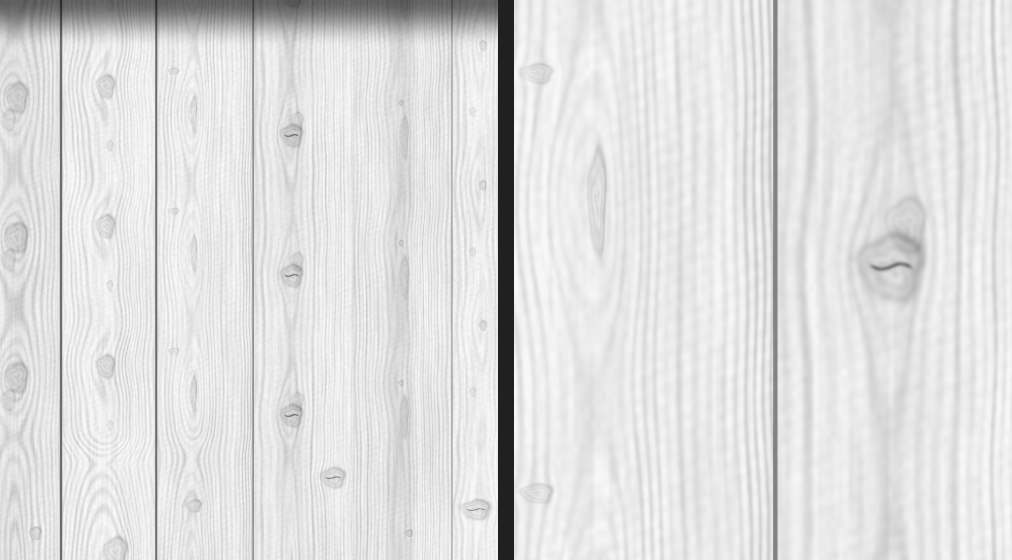
Left, the full canvas; right, a detail of the centre.
Write a WebGL 2 fragment shader that draws this texture.

```glsl
#version 300 es
precision highp float;
// Whitewashed wooden planks with repeating knots and a soft shadow along the top edge.
uniform vec2 u_resolution;
out vec4 outColor;

// Lengths are fractions of the canvas height; depth is measured down from the top.
const float PI = 3.14159265;
const float PERIOD = 0.25;          // vertical repeat of the knots
const float REPEAT_END = 0.785;     // below this depth each plank ends differently
const float GRAIN_INK = 0.115;
const float FIBRE_INK = 0.055;
const float SHADOW_DEPTH = 0.086;
const float SHADOW_TONE = 0.42;
const vec3 SEAM_COLOR = vec3(0.42);
const int PLANKS = 6;

const float START[PLANKS] = float[](-0.03, 0.109, 0.279, 0.452, 0.632, 0.807);
const float SEAM_INK[PLANKS] = float[](0.0, 1.0, 1.0, 0.8, 0.14, 0.5);
const float SEAM_HALF[PLANKS] = float[](0.001, 0.0021, 0.0018, 0.0013, 0.001, 0.0013);
const float TONE[PLANKS] = float[](0.917, 0.948, 0.943, 0.935, 0.935, 0.945);
const float WAVE[PLANKS] = float[](0.004, 0.011, 0.002, 0.003, 0.004, 0.003);
const float END_SLOPE[PLANKS] = float[](0.12, 0.27, 0.16, 0.07, 0.05, 0.08);
// Grain: heart x, oval half-width, rings per unit, darkness of the heart band
const vec4 GRAIN[PLANKS] = vec4[](
  vec4(0.030, 0.035, 115.0, 0.020), vec4(0.188, 0.014, 125.0, 0.0),
  vec4(0.346, 0.022, 140.0, 0.010), vec4(0.521, 0.016, 130.0, 0.035),
  vec4(0.714, 0.012, 145.0, 0.065), vec4(0.860, 0.015, 95.0, 0.0));
// Knots: x, depth, radius, vertical stretch
const vec4 MAIN_KNOT[PLANKS] = vec4[](
  vec4(0.031, 0.174, 0.018, 1.4), vec4(0.189, 0.154, 0.015, 1.3),
  vec4(0.346, 0.203, 0.005, 6.0), vec4(0.521, 0.242, 0.018, 1.05),
  vec4(0.716, 0.184, 0.004, 1.3), vec4(0.862, 0.081, 0.006, 1.4));
const vec4 SIDE_KNOT[PLANKS] = vec4[](
  vec4(0.016, 0.214, 0.011, 1.6), vec4(0.196, 0.260, 0.005, 1.8),
  vec4(0.310, 0.127, 0.009, 0.6), vec4(0.530, 0.217, 0.011, 1.4),
  vec4(0.722, 0.245, 0.007, 5.0), vec4(0.844, 0.200, 0.005, 1.5));
const vec4 END_KNOT[PLANKS] = vec4[](
  vec4(0.063, 0.952, 0.009, 1.2), vec4(0.207, 0.985, 0.019, 1.3),
  vec4(0.346, 0.903, 0.013, 0.8), vec4(0.595, 0.853, 0.020, 0.85),
  vec4(0.730, 0.952, 0.006, 1.0), vec4(0.850, 0.910, 0.024, 0.7));

float hash(vec2 p) {
  p = fract(p * vec2(0.1031, 0.1137));
  p += dot(p, p.yx + 33.33);
  return fract((p.x + p.y) * p.x * 17.0);
}

float noise(vec2 p) {
  vec2 i = floor(p), f = fract(p);
  f = f * f * (3.0 - 2.0 * f);
  return mix(mix(hash(i), hash(i + vec2(1, 0)), f.x),
             mix(hash(i + vec2(0, 1)), hash(i + vec2(1, 1)), f.x), f.y);
}

// Returns ink in x and coverage in y for a ringed, sometimes cracked knot.
vec2 knot(vec2 e, float radius, float stretch) {
  float angle = atan(e.y, e.x + 1e-5);
  float n = length(e) / radius + 0.10 * sin(angle * 3.0 + 1.0) + 0.05 * sin(angle * 5.0);
  float fill = 1.0 - smoothstep(0.8, 1.2, n);
  float rings = 0.5 + 0.5 * sin(n * 13.0);
  float rim = exp(-pow((n - 1.0) / 0.2, 2.0)) * (0.65 + 0.35 * sin(angle + 2.0));
  float bend = e.y + 0.08 * radius * sin(e.x / radius * 5.0);
  float crack = exp(-pow(bend / 0.0014, 2.0)) * (1.0 - smoothstep(0.5, 0.8, abs(e.x) / radius));
  crack *= smoothstep(0.014, 0.018, radius) * (1.0 - smoothstep(1.1, 1.25, stretch));
  return vec2(fill * (0.055 + 0.05 * rings) + 0.13 * rim + 0.35 * crack, fill);
}

void main() {
  vec2 p = gl_FragCoord.xy / u_resolution.y;
  float depth = 1.0 - p.y;
  int id = 0;
  for (int i = 1; i < PLANKS; i++) if (p.x > START[i]) id = i;
  float seed = float(id) * 2.3;
  float ending = smoothstep(REPEAT_END - 0.02, REPEAT_END + 0.05, depth);

  // Knots push the grain sideways and leave their own ink
  float x = p.x, ink = 0.0, cover = 0.0;
  for (int k = 0; k < 3; k++) {
    vec4 c = k == 0 ? MAIN_KNOT[id] : k == 1 ? SIDE_KNOT[id] : END_KNOT[id];
    vec2 q = vec2(p.x - c.x, depth - c.y);
    if (k < 2) q.y = (fract(q.y / PERIOD + 0.5) - 0.5) * PERIOD;
    float shown = k < 2 ? 1.0 - ending : 1.0;
    vec2 e = q / vec2(1.0, c.w);
    vec2 mark = knot(e, c.z, c.w) * shown * (k == 1 ? 0.65 : 1.0);
    x -= q.x * 0.55 * shown * exp(-dot(e, e) / (2.0 * c.z * c.z));
    ink += mark.x;
    cover = max(cover, mark.y);
  }

  // Growth rings: ovals around the heart that straighten towards the plank edges
  vec4 g = GRAIN[id];
  float v = (depth - MAIN_KNOT[id].y) / PERIOD;
  float wave = sin(2.0 * PI * v + 1.2) + 0.5 * sin(4.0 * PI * v + 2.0);
  float dx = x - g.x + WAVE[id] * wave * (1.0 - ending) * exp(-abs(x - g.x) * 16.0);
  dx += 0.0018 * sin(9.0 * depth + seed) + 0.0006 * sin(47.0 * depth + x * 60.0 + seed);
  float oval = mix(g.y * abs(sin(PI * v)), END_SLOPE[id] * (1.02 - depth), ending);
  float field = length(vec2(dx, oval)) + 0.15 * dx;
  float phase = g.z * (field + 0.005 * sin(field * 65.0 + seed)) + seed;
  float strength = 0.25 + 0.75 * hash(vec2(floor(phase) + 40.0, seed + 7.0));
  float line = pow(sin(PI * fract(phase)), 3.0) * strength;
  line *= 0.5 + 0.8 * noise(vec2(p.x * 25.0, depth * 7.0) + seed);

  // Fibres, slanted saw marks and broad patches of worn paint
  float fibre = noise(vec2(x * 330.0, depth * 16.0)) - 0.5;
  float speck = noise(vec2(p.x * 300.0, depth * 220.0)) - 0.5;
  float saw = sin(p.x * 260.0 + depth * 620.0) * noise(p * vec2(40.0, 15.0));
  float patches = noise(vec2(p.x * 14.0, depth * 5.0) + seed) - 0.5;
  float band = g.w * exp(-pow(dx / 0.024, 4.0)) * (0.7 + 0.6 * noise(vec2(x * 90.0, depth * 9.0)));

  float tone = TONE[id] - GRAIN_INK * line * (1.0 - 0.8 * cover) - ink - band;
  tone += FIBRE_INK * fibre + 0.03 * speck + 0.008 * saw + 0.03 * patches;
  vec3 color = vec3(clamp(tone, 0.0, 0.97));

  // Seams between planks
  float soft = 0.7 / u_resolution.y;
  for (int i = 1; i < PLANKS; i++) {
    float gap = abs(p.x - START[i]);
    float seam = 1.0 - smoothstep(SEAM_HALF[i] - soft, SEAM_HALF[i] + soft, gap);
    color *= 1.0 - 0.07 * SEAM_INK[i] * exp(-gap / 0.004);
    color = mix(color, SEAM_COLOR, seam * SEAM_INK[i]);
  }

  // Shadow falling from the top edge
  color *= mix(SHADOW_TONE, 1.0, smoothstep(0.0, SHADOW_DEPTH, depth));
  outColor = vec4(color, 1.0);
}
```
